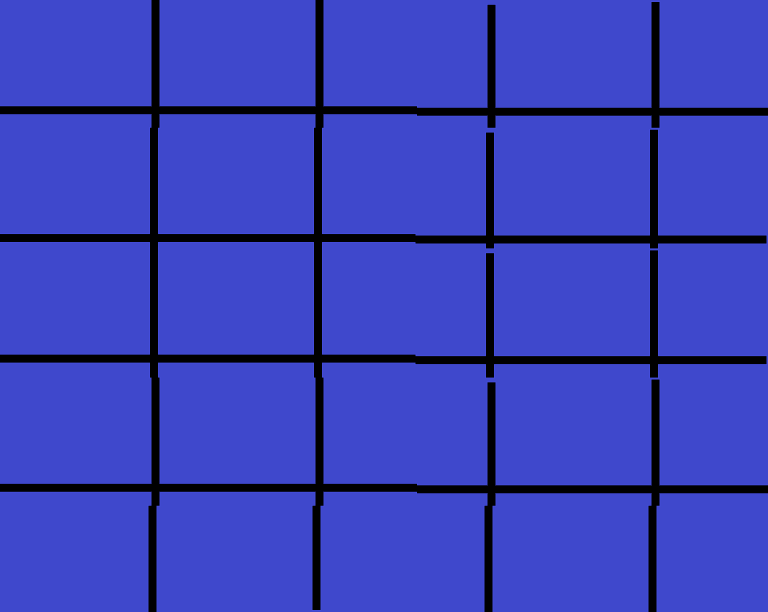
This pattern is drawn by a Shadertoy shader. Its source:

```glsl
// A blue field ruled by black lines: four across, four down, in uneven tiles.
// Each row slides its strokes sideways a little, so lines break, step and gap
// at tile seams. Strokes are box-filtered spans summed over rows and columns.

#define SHEET vec2(768.0, 614.0)     // layout units across the canvas
#define FIELD vec3(0.247, 0.282, 0.800)
#define INK vec3(0.0)
#define HALF_WIDTH 4.0               // half thickness of a line
#define FIRST_COLUMN 155.5
#define COLUMN_STEP 164.0
#define WIDE_TILE 8.0                // extra width of the middle column
#define RULE_DROP 110.6              // from a row's top to its rule
#define SEAM 417.0                   // where rules step down
#define SEAM_STEP 1.5
#define RIM 0.8                      // thin bright edge beside the ink
#define RIM_GAIN 1.09

const float rowTop[6] = float[6](0.0, 128.2, 249.2, 378.8, 507.4, 624.0);
const float rowSlide[5] = float[5](0.0, -1.5, -1.5, 0.0, -3.0);
const float columnGap[4] = float[4](0.0, 0.0, 4.8, 2.0);

// Share of a pixel at x that lies between a and b
float span(float a, float b, float x, float pixel) {
    return clamp((x - a) / pixel + 0.5, 0.0, 1.0)
         - clamp((x - b) / pixel + 0.5, 0.0, 1.0);
}

// Coverage of a rectangle; abutting rectangles add up without a seam
float block(vec2 low, vec2 high, vec2 p, vec2 pixel) {
    return span(low.x, high.x, p.x, pixel.x) * span(low.y, high.y, p.y, pixel.y);
}

// Coverage of all strokes, each enlarged by grow
float lines(vec2 p, vec2 pixel, float grow) {
    float uprights = 0.0, rules = 0.0;
    float r = HALF_WIDTH + grow;
    for (int row = 0; row < 5; row++) {
        float slide = rowSlide[row];
        bool lastRow = row == 4;

        // Upright strokes, with a gap at the head of some columns
        for (int col = 0; col < 4; col++) {
            float x = FIRST_COLUMN + COLUMN_STEP * float(col) + slide
                    + (col > 1 ? WIDE_TILE : 0.0);
            float head = rowTop[row] + (lastRow ? 0.0 : columnGap[col]);
            float foot = lastRow && col == 1 ? 612.0 : rowTop[row + 1];
            uprights += block(vec2(x - r, head - grow), vec2(x + r, foot + grow), p, pixel);
        }

        // Horizontal rule in two pieces, stepped at the seam
        if (!lastRow) {
            float y = rowTop[row] + RULE_DROP;
            float seam = SEAM + slide;
            float end = SHEET.x + slide;
            rules += block(vec2(-9.0, y - r), vec2(seam + grow, y + r), p, pixel);
            y += SEAM_STEP;
            rules += block(vec2(seam - grow, y - r), vec2(end + grow, y + r), p, pixel);
        }
    }
    return min(max(uprights, rules), 1.0);
}

void mainImage(out vec4 fragColor, in vec2 fragCoord) {
    vec2 uv = fragCoord / iResolution.xy;
    vec2 p = vec2(uv.x, 1.0 - uv.y) * SHEET;   // measured from the top
    vec2 pixel = SHEET / iResolution.xy;

    float ink = lines(p, pixel, 0.0);
    float rim = lines(p, pixel, RIM) - ink;
    vec3 ground = FIELD * mix(1.0, RIM_GAIN, rim);
    fragColor = vec4(mix(ground, INK, ink), 1.0);
}
```
